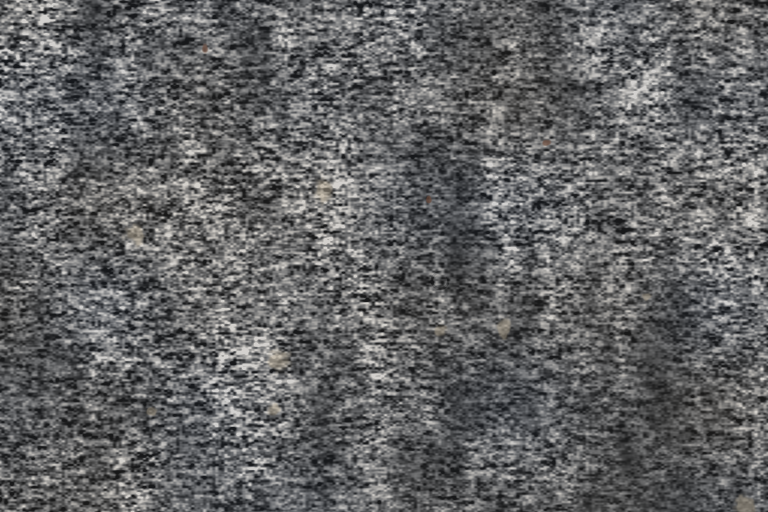
This texture is drawn by a Shadertoy shader. Its source:

```glsl
// Worn dark sheet with pale flecks: horizontally stretched value noise makes
// the grain, upright patches shift its tone and contrast, and a few scattered
// tan stains, rust specks and one faint ring lie on top.

#define MEAN_TONE 0.368
#define GRAIN_CONTRAST 0.130
#define PATCH_CONTRAST 0.056
#define PATCH_GRAIN_GAIN 0.22
#define STAIN_COUNT 9
#define STAIN_SIZE 0.017
#define SPECK_COUNT 3
#define SPECK_SIZE 0.007
#define TAN_COLOR vec3(0.66, 0.62, 0.55)
#define RUST_COLOR vec3(0.42, 0.29, 0.23)

// Integer hash giving a value from 0 to 1 per lattice cell
float hash(vec2 cell, float seed) {
    uvec3 v = uvec3(ivec3(vec3(cell, seed)));
    uint h = v.x * 1664525u + v.y * 2246822519u + v.z * 3266489917u;
    h = (h ^ (h >> 15u)) * 2654435769u;
    h = (h ^ (h >> 13u)) * 2246822519u;
    h ^= h >> 16u;
    return float(h >> 8u) / 16777216.0;
}

// Value noise centred on zero
float noise(vec2 p, float seed) {
    vec2 cell = floor(p);
    vec2 f = fract(p);
    f = f * f * (3.0 - 2.0 * f);
    float low = mix(hash(cell, seed), hash(cell + vec2(1, 0), seed), f.x);
    float high = mix(hash(cell + vec2(0, 1), seed), hash(cell + vec2(1, 1), seed), f.x);
    return mix(low, high, f.y) - 0.5;
}

// Tall wear patches, about unit deviation
float wearPatches(vec2 p) {
    return 5.0 * (0.50 * noise(p * vec2(4.5, 1.4), 1.0)
                + 0.60 * noise(p * vec2(11.0, 3.6), 2.0)
                + 0.50 * noise(p * vec2(27.0, 10.0), 3.0));
}

// Short horizontal flecks with long scratches, about unit deviation
float flecks(vec2 p) {
    p.y += 0.004 * noise(p * vec2(9.0, 14.0), 4.0);
    return 5.0 * (0.30 * noise(p * vec2(38.0, 105.0), 5.0)
                + 0.62 * noise(p * vec2(88.0, 165.0), 6.0)
                + 0.55 * noise(p * vec2(170.0, 250.0), 7.0)
                + 0.30 * noise(p * vec2(14.0, 190.0), 8.0));
}

// Scattered ragged spots, returned as coverage
float spots(vec2 p, float aspect, int count, float size, float seed) {
    float cover = 0.0;
    float ragged = 0.8 * noise(p * 55.0, seed + 1.0) + 0.5 * noise(p * 130.0, seed + 2.0);
    for (int i = 0; i < count; i++) {
        vec2 id = vec2(float(i), 0.0);
        vec2 center = vec2(hash(id, seed) * aspect, hash(id + vec2(0, 1), seed));
        float radius = size * mix(0.5, 1.2, hash(id + vec2(0, 2), seed));
        float stretch = mix(0.7, 1.8, hash(id + vec2(0, 3), seed));
        float d = length((p - center) * vec2(1.0, 1.0 / stretch)) / radius;
        cover = max(cover, 1.0 - smoothstep(0.5, 1.2, d + ragged));
    }
    return cover;
}

void mainImage(out vec4 fragColor, in vec2 fragCoord) {
    vec2 p = fragCoord / iResolution.y;
    float aspect = iResolution.x / iResolution.y;

    // Grain tone, strongest where the sheet is most worn
    float wear = wearPatches(p);
    float grain = flecks(p);
    float gain = max(0.5, 1.0 + PATCH_GRAIN_GAIN * wear);
    gain *= 1.08 - 0.16 * p.x / aspect;
    float tone = MEAN_TONE + PATCH_CONTRAST * wear + GRAIN_CONTRAST * gain * grain;

    // Faint dark ring with a broken edge
    vec2 toRing = p - vec2(0.573 * aspect, 0.452);
    float ringEdge = abs(length(toRing) - 0.016);
    float ring = 1.0 - smoothstep(0.001, 0.004, ringEdge);
    tone -= 0.16 * ring * smoothstep(-0.3, 0.1, noise(p * 60.0, 20.0));

    // Soft floor and ceiling
    tone = 0.5 * (tone + 0.09 + sqrt((tone - 0.09) * (tone - 0.09) + 0.001));
    tone = min(tone, 0.82);

    // Cool shadows, slightly warm highlights and broad warm areas
    float warmth = smoothstep(0.4, 0.75, tone) * 0.018 - 0.006;
    warmth += 0.02 * noise(p * 5.0, 21.0);
    vec3 color = tone + warmth * vec3(0.8, 0.1, -1.0);

    // Stains keep part of the grain beneath them
    float stain = spots(p, aspect, STAIN_COUNT, STAIN_SIZE, 30.0);
    color = mix(color, TAN_COLOR * (0.8 + 0.4 * tone), 0.65 * stain);
    float speck = spots(p, aspect, SPECK_COUNT, SPECK_SIZE, 40.0);
    color = mix(color, RUST_COLOR, 0.7 * speck);

    fragColor = vec4(clamp(color, 0.0, 1.0), 1.0);
}
```
